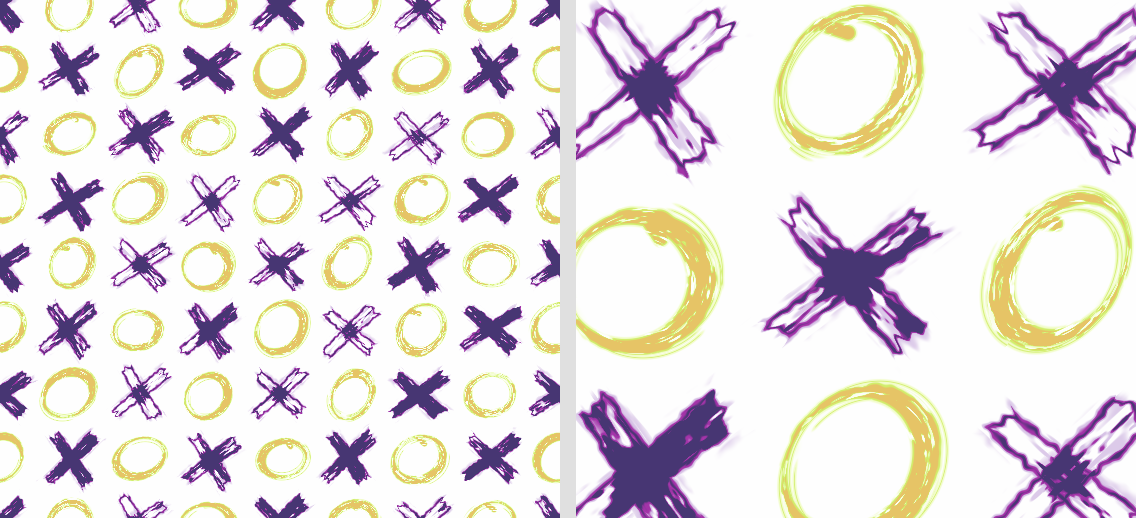
Left, the full canvas; right, a detail of the centre.
Reproduce this pattern procedurally as a Shadertoy shader.

```glsl
float hash(vec2 p) {
    vec3 q = fract(p.xyx * vec3(.1031, .1030, .0973));
    q += dot(q, q.yzx + 33.33);
    return fract((q.x + q.y) * q.z);
}

float noise(vec2 p) {
    vec2 i = floor(p), f = fract(p);
    f *= f * (3. - 2. * f);
    return mix(mix(hash(i), hash(i + vec2(1, 0)), f.x),
               mix(hash(i + vec2(0, 1)), hash(i + 1.), f.x), f.y);
}

// Long dry-brush fibres with finer grain on top
float fibres(vec2 p, vec2 seed) {
    return .6 * noise(p * vec2(5, 36) + seed) + .4 * noise(p * vec2(18, 62) + seed + 9.);
}

vec2 rotate(vec2 p, float a) {
    return mat2(cos(a), -sin(a), sin(a), cos(a)) * p;
}

// 1 inside the shape, 0 outside, never sharper than a pixel
float cover(float d, float soft) {
    soft = max(soft, 5. / iResolution.x);
    return 1. - smoothstep(-soft, soft, d);
}

vec3 inkRamp(float density, vec3 pale, vec3 mid, vec3 deep) {
    vec3 c = mix(vec3(.995), pale, smoothstep(.02, .28, density));
    c = mix(c, mid, smoothstep(.3, .55, density));
    return mix(c, deep, smoothstep(.58, .82, density));
}

// One straight brush stroke: ragged ends, inked rim, worn middle
float stroke(vec2 q, float angle, float len, float width, float wear, vec2 seed) {
    vec2 s = rotate(q, angle);
    float ends = abs(s.x + .35 * (hash(seed) - .3) * s.y) - len
               - .08 * (noise(vec2(s.y * 30., 3.) + seed) - .5);
    float sides = abs(s.y + .12 * (hash(seed + 1.) - .5) * s.x * s.x) - width * (1. + .4 * s.x);
    float d = max(ends, sides) + .025 * (noise(s * 24. + seed) - .5);

    float fade = wear * (.6 - .3 * s.x) + .35 * hash(seed + 2.) * smoothstep(.1, .5, -s.x);
    float knot = .5 * (1. - smoothstep(.05, .2, length(s)));
    float fill = smoothstep(.34, .72, fibres(s, seed) + .27 + knot - fade);
    float rim = .88 * smoothstep(-.045, -.015, d) * (.75 + .35 * noise(s * 16. + seed));
    float fringe = .22 * smoothstep(.5, .8, noise(s * vec2(7, 40) + seed + 4.))
                 * (1. - smoothstep(.0, .08, d));
    return max(cover(d, .02) * max(rim, fill), fringe);
}

float crossMark(vec2 q, vec2 seed) {
    float wear = smoothstep(.45, 1., hash(seed + 3.));
    float rising = stroke(q, .55 + .24 * hash(seed + 4.), .45 + .04 * hash(seed + 5.),
                          .075 + .025 * hash(seed + 6.), wear, seed + 40.);
    float falling = stroke(q, -1.05 + .36 * hash(seed + 7.), .4 + .03 * hash(seed + 8.),
                           .082 + .025 * hash(seed + 9.), wear * .9, seed + 80.);
    return max(rising, falling);
}

// Loose scribbled ring: thin loops, a lopsided band and a hooked start
float ringMark(vec2 q, vec2 seed) {
    vec2 s = rotate(q, .1 + hash(seed));
    vec2 radii = vec2(.36, .28) + vec2(.06, .07) * vec2(hash(seed + 1.), hash(seed + 2.));
    float theta = atan(s.y, s.x), m = length(s / radii);
    float outer = (m - 1.) * radii.y + .015 * (noise(s * 20. + seed) - .5);
    float density = .17 * cover(abs(outer + .02) - .035, .02) * noise(s * 14. + seed + 6.);

    for (float k = 0.; k < 5.; k++) {
        vec2 loopSeed = seed + 5. * k + 21.;
        vec2 centre = .06 * (vec2(hash(loopSeed), hash(loopSeed + 1.)) - .5);
        vec2 r = radii * (1.04 - .26 * hash(loopSeed + 2.));
        float d = abs(length((s - centre) / r) - 1.) * r.y - .004;
        float present = smoothstep(.25, .5, noise(vec2(theta * 1.6, 2.) + loopSeed));
        density = max(density, .66 * present * cover(d, .012));
    }

    float side = 6.2832 * hash(seed + 3.);
    vec2 shift = .15 * radii * vec2(cos(side), sin(side));
    float inner = (1. - length((s - shift) / (radii * .79))) * radii.y * .79;
    float grain = fibres(vec2(theta * .5, m * .75), seed);
    float fill = smoothstep(.28, .56, grain + .2 - .25 * hash(seed + 4.));
    density = max(density, fill * cover(max(outer, inner), .02));

    vec2 start = radii * vec2(.3, .85), along = radii * vec2(.12, -.35);
    float t = clamp(dot(s - start, along) / dot(along, along), 0., 1.);
    float hook = length(s - start - along * t) - .035;
    return max(density, step(.45, hash(seed + 5.)) * cover(hook, .018) * smoothstep(.2, .5, grain));
}

void mainImage(out vec4 fragColor, in vec2 fragCoord) {
    vec2 p = fragCoord / iResolution.xy * 8. + vec2(0, .09);
    vec3 colour = vec3(.995);

    // Marks may lean into neighbouring cells
    for (float y = -1.; y <= 1.; y++)
    for (float x = -1.; x <= 1.; x++) {
        vec2 cell = round(p) + vec2(x, y);
        vec2 seed = 17. * mod(cell, 8.) + 5.;
        vec2 jitter = .07 * (vec2(hash(seed + 11.), hash(seed + 12.)) - .5);
        vec2 q = (p - cell - jitter) * vec2(1, iResolution.y / iResolution.x);
        if (length(q) > .64) continue;
        vec3 ink = mod(cell.x + cell.y, 2.) < .5
            ? inkRamp(crossMark(q, seed), vec3(.84, .76, .9), vec3(.64, .2, .66), vec3(.28, .21, .45))
            : inkRamp(ringMark(q, seed), vec3(.95, .99, .8), vec3(.82, .93, .42), vec3(.9, .77, .4));
        colour = min(colour, ink);
    }
    fragColor = vec4(colour, 1);
}
```
